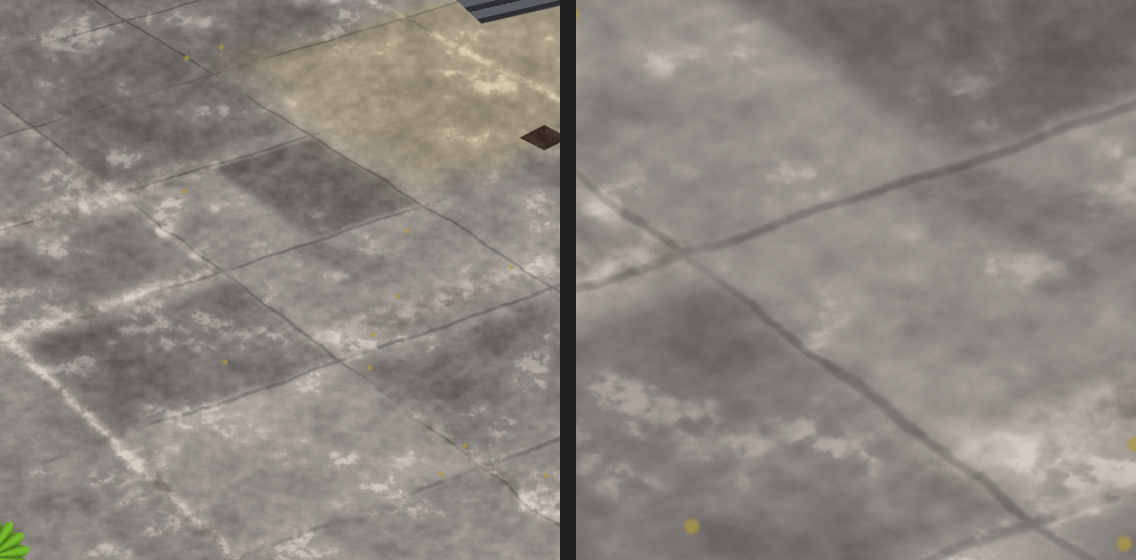
Left, the full canvas; right, a detail of the centre.
Give the GLSL for this texture, as a three.js fragment shader.

```glsl
#define SLAB_ORIGIN vec2(0.609, 0.355)
#define SLAB_U vec2(0.414, 0.147)
#define SLAB_V vec2(-0.178, 0.205)
#define PERSPECTIVE vec2(0.033, 0.085)
#define SLAB_SPACING vec2(0.41, 0.25)
#define JOINT_WIDTH 0.0035
#define MOTTLE 0.85
#define DARK_STONE vec3(0.31, 0.29, 0.28)
#define LIGHT_STONE vec3(0.78, 0.75, 0.725)
#define TAN_TINT vec3(1.03, 1.01, 0.89)
#define LEAF_GREEN vec3(0.42, 0.66, 0.16)
#define SPECK_YELLOW vec3(0.68, 0.60, 0.25)

varying vec2 vUv;

float hash(vec2 p) {
  return fract(sin(dot(p, vec2(127.1, 311.7))) * 43758.5453);
}

float noise(vec2 p) {
  vec2 i = floor(p), f = fract(p);
  f = f * f * (3.0 - 2.0 * f);
  return mix(mix(hash(i), hash(i + vec2(1.0, 0.0)), f.x),
             mix(hash(i + vec2(0.0, 1.0)), hash(i + 1.0), f.x), f.y);
}

float fbm(vec2 p) {
  float sum = 0.0, amp = 0.5;
  for (int i = 0; i < 5; i++) {
    sum += amp * noise(p);
    p = mat2(0.8, 0.6, -0.6, 0.8) * p * 2.03 + 7.3;
    amp *= 0.52;
  }
  return sum;
}

float cross2(vec2 a, vec2 b) { return a.x * b.y - a.y * b.x; }

// Inverse perspective: canvas point to slab coordinates
vec2 toSlab(vec2 p) {
  vec2 s = SLAB_U - PERSPECTIVE.x * p;
  vec2 t = SLAB_V - PERSPECTIVE.y * p;
  vec2 d = p - SLAB_ORIGIN;
  vec2 q = vec2(cross2(d, t), cross2(s, d)) / cross2(s, t);
  q.x -= 0.12 * smoothstep(1.0, 2.0, q.x);
  return q;
}

// Soft rectangle in slab coordinates
float patchMask(vec2 q, vec2 lo, vec2 hi, float soft) {
  vec2 m = smoothstep(lo - soft, lo + soft, q) * (1.0 - smoothstep(hi - soft, hi + soft, q));
  return m.x * m.y;
}

float band(float d, float width) { return exp(-d * d / (width * width)); }

void main() {
  vec2 p = vUv;
  float broad = fbm(p * vec2(5.0, 7.0) + 3.1);
  float blotch = fbm(p * vec2(15.0, 24.0) + 11.7);
  float grain = fbm(p * vec2(60.0, 85.0) + 29.0);
  vec2 q = toSlab(p);
  q += 0.05 * (vec2(blotch, fbm(p * 14.0 + 41.0)) - 0.5);
  vec2 soft = q + 0.35 * (vec2(broad, blotch) - 0.5);

  // Slab tones
  float tone = 0.54;
  tone -= 0.19 * patchMask(q, vec2(-0.95, 0.03), vec2(0.0, 0.88), 0.05);
  tone -= 0.30 * patchMask(q, vec2(0.46, 1.03), vec2(1.0, 1.97), 0.04);
  tone -= 0.20 * patchMask(q, vec2(0.0, 2.15), vec2(1.0, 5.0), 0.08);
  tone -= 0.20 * patchMask(soft, vec2(1.0, 2.9), vec2(1.8, 6.0), 0.12);
  tone -= 0.17 * patchMask(soft, vec2(0.04, -0.85), vec2(1.2, -0.08), 0.12);
  tone -= 0.10 * patchMask(soft, vec2(-1.0, 1.15), vec2(0.0, 1.75), 0.1);
  tone -= 0.10 * patchMask(soft, vec2(-1.0, 2.2), vec2(0.0, 4.0), 0.1);
  tone -= 0.18 * patchMask(soft, vec2(0.38, 0.52), vec2(0.6, 0.88), 0.06);
  tone += 0.10 * patchMask(q, vec2(-1.0, -1.0), vec2(0.0, 0.0), 0.04);
  float tanArea = patchMask(soft, vec2(1.1, 1.15), vec2(3.0, 3.1), 0.2);
  tone += 0.10 * tanArea;

  // Mottling and pale chips
  tone += MOTTLE * (0.35 * (broad - 0.49) + 0.55 * (blotch - 0.49) + 0.35 * (grain - 0.49));
  tone += 0.22 * smoothstep(0.60, 0.74, blotch) * smoothstep(0.4, 0.6, grain);

  // Worn pale margins
  float wear = smoothstep(0.30, 0.62, 0.5 * blotch + 0.5 * grain);
  float leftSide = 1.0 - smoothstep(-0.1, 0.05, q.x);
  float margin = 0.30 * band((q.y - 2.0) * 0.25, 0.028) * (1.0 - smoothstep(0.4, 0.7, q.x));
  margin += 0.34 * band((q.y - 1.03) * 0.25, 0.016) * leftSide;
  margin += 0.28 * band((q.y - 0.2) * 0.25, 0.020) * (1.0 - leftSide);
  margin += 0.48 * band((q.x + 1.0) * 0.41, 0.009);
  margin += 0.42 * band((q.x - 2.0) * 0.41, 0.011);
  margin += 0.30 * band((q.x - 0.02) * 0.41, 0.014) * (1.0 - smoothstep(-0.8, -0.4, q.y));
  margin += 0.20 * band((q.x + 0.02) * 0.41, 0.010) * smoothstep(0.9, 1.3, q.y);
  tone += margin * wear;

  // Joints
  vec2 d = abs(fract(q + 0.5) - 0.5) * SLAB_SPACING;
  vec2 line = 1.0 - smoothstep(vec2(JOINT_WIDTH * 0.3), vec2(JOINT_WIDTH * 1.5), d);
  line.x *= 1.0 - 0.8 * smoothstep(1.4, 1.6, abs(q.x - 0.5));
  line.y *= 1.0 - smoothstep(0.9, 1.2, q.x) * smoothstep(0.5, 0.8, q.y) * (1.0 - smoothstep(2.6, 2.8, q.y));
  tone -= 0.22 * max(line.x, line.y) * smoothstep(0.32, 0.56, broad);

  vec3 color = mix(DARK_STONE, LIGHT_STONE, clamp(tone, -0.15, 1.1));
  color *= mix(vec3(1.0), TAN_TINT, max(tanArea, 0.4 * margin));

  // Scattered yellow specks
  vec2 cell = floor(p * 16.0);
  vec2 center = 0.25 + 0.5 * vec2(hash(cell + 5.0), hash(cell + 9.0));
  float speck = 1.0 - smoothstep(0.04, 0.10, length(fract(p * 16.0) - center));
  color = mix(color, SPECK_YELLOW, 0.7 * speck * step(0.96, hash(cell + 2.0)));

  // Metal drain cover
  vec2 c = abs(p - vec2(0.972, 0.754)) / vec2(0.045, 0.023);
  float cover = 1.0 - smoothstep(0.92, 1.05, c.x + c.y);
  color = mix(color, vec3(0.23, 0.18, 0.15) + 0.15 * (grain - 0.5), cover);

  // Dark steps in the corner
  float rise = p.y - 0.957 - 0.23 * (p.x - 0.859);
  float side = p.y - 1.0 + 0.94 * (p.x - 0.814);
  float steps = smoothstep(-0.002, 0.003, rise) * smoothstep(-0.002, 0.003, side);
  float tread = smoothstep(0.35, 0.45, fract(rise / 0.026));
  color = mix(color, mix(vec3(0.18, 0.18, 0.20), vec3(0.36, 0.37, 0.40), tread), steps);

  // Leaf fan
  vec2 stem = p - vec2(-0.02, 0.005);
  float angle = atan(stem.y, stem.x);
  float blade = abs(sin(angle * 8.0));
  float leaf = 1.0 - smoothstep(-0.002, 0.003, length(stem) - 0.058 - 0.016 * blade);
  color = mix(color, LEAF_GREEN * (0.65 + 0.45 * blade), leaf);

  gl_FragColor = vec4(color, 1.0);
}
```
